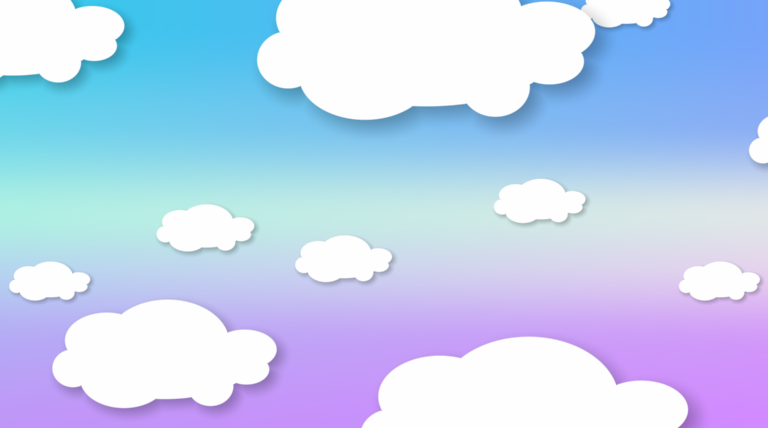
A Shadertoy shader for this background:

```glsl
// Lobes of one cloud of unit width: centre, radii
const vec4 LOBES[8] = vec4[8](
    vec4( 0.013,  0.049, 0.276, 0.196),
    vec4(-0.258,  0.062, 0.187, 0.125),
    vec4(-0.409, -0.062, 0.092, 0.085),
    vec4(-0.182, -0.107, 0.196, 0.133),
    vec4( 0.204, -0.142, 0.102, 0.089),
    vec4( 0.356,  0.022, 0.143, 0.089),
    vec4( 0.364, -0.067, 0.102, 0.068),
    vec4( 0.000, -0.040, 0.380, 0.160));

// Clouds from back to front: centre, width in canvas heights
const vec3 CLOUDS[11] = vec3[11](
    vec3(0.116, 0.343, 0.189), vec3(1.677, 0.343, 0.189),
    vec3(1.458, 0.986, 0.209), vec3(1.258, 0.530, 0.214),
    vec3(0.801, 0.395, 0.226), vec3(0.479, 0.467, 0.228),
    vec3(1.926, 0.671, 0.360), vec3(0.029, 0.928, 0.523),
    vec3(0.384, 0.172, 0.523), vec3(1.222, 0.026, 0.765),
    vec3(0.994, 0.909, 0.788));

float ellipseDistance(vec2 p, vec2 radii) {
    float k = length(p / radii);
    return k * (k - 1.0) / max(length(p / (radii * radii)), 1e-4);
}

float cloudDistance(vec2 p) {
    float d = 1e3;
    for (int i = 0; i < 8; i++)
        d = min(d, ellipseDistance(p - LOBES[i].xy, LOBES[i].zw));
    return d;
}

// Vertical bands whose hue drifts from left to right
vec3 skyColor(vec2 uv) {
    vec3 sky = mix(vec3(0.75, 0.59, 0.97), vec3(0.82, 0.54, 1.00), uv.x);
    vec3 lilac = mix(vec3(0.71, 0.66, 0.96), vec3(0.82, 0.59, 0.98), uv.x);
    vec3 haze = mix(vec3(0.71, 0.83, 0.94), vec3(0.90, 0.82, 0.93), uv.x);
    vec3 mint = mix(vec3(0.68, 0.94, 0.89), vec3(0.88, 0.90, 0.91), uv.x);
    vec3 blue = mix(vec3(0.43, 0.84, 0.92), vec3(0.55, 0.68, 0.96), uv.x);
    vec3 zenith = mix(vec3(0.20, 0.80, 0.92), vec3(0.46, 0.64, 0.98), uv.x);
    sky = mix(sky, lilac, smoothstep(0.00, 0.22, uv.y));
    sky = mix(sky, haze, smoothstep(0.18, 0.39, uv.y));
    sky = mix(sky, mint, smoothstep(0.34, 0.50, uv.y));
    sky = mix(sky, blue, smoothstep(0.49, 0.72, uv.y));
    return mix(sky, zenith, smoothstep(0.66, 0.95, uv.y));
}

void mainImage(out vec4 fragColor, in vec2 fragCoord) {
    vec2 uv = fragCoord / iResolution.xy;
    vec2 p = uv * vec2(1.79, 1.0);
    float pixel = 1.0 / iResolution.y;
    vec3 color = skyColor(uv);

    for (int i = 0; i < 11; i++) {
        float size = CLOUDS[i].z;
        vec2 q = (p - CLOUDS[i].xy) / size;

        // Soft shadow towards the lower right
        float shadow = smoothstep(0.05, -0.05, cloudDistance(q - vec2(0.024, -0.024)));
        color *= 1.0 - 0.28 * shadow;

        // Flat white body
        float body = smoothstep(pixel, -pixel, cloudDistance(q) * size);
        color = mix(color, vec3(0.995), body);
    }
    fragColor = vec4(color, 1.0);
}
```
